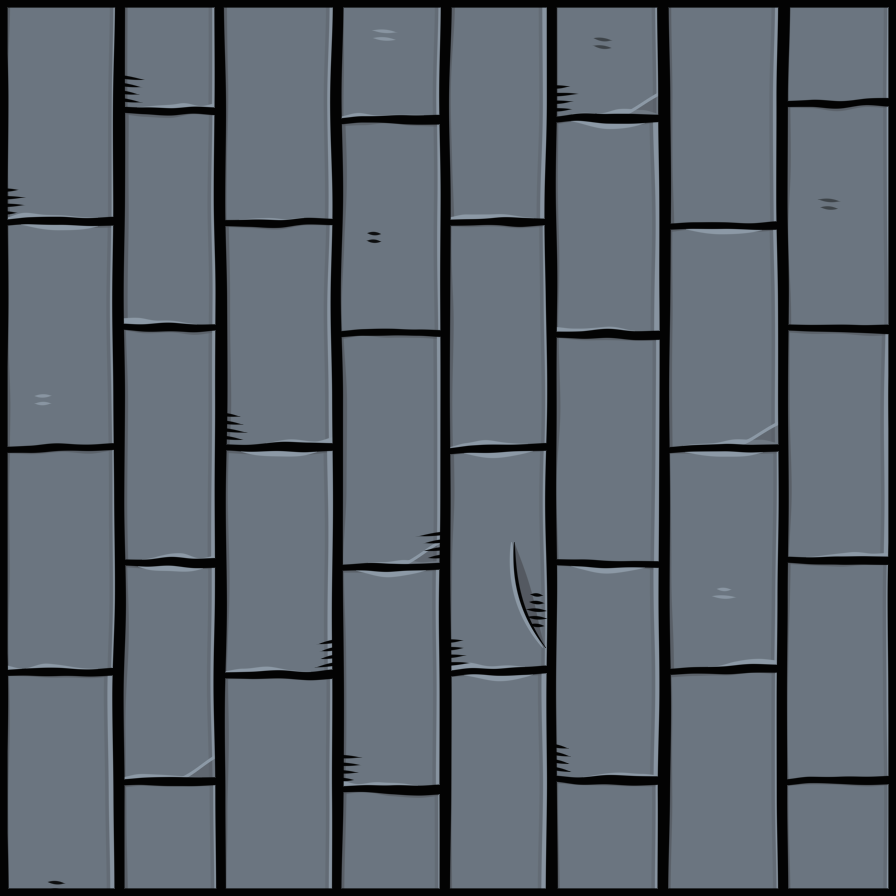
Give the GLSL for this texture, as a Shadertoy shader.

```glsl
const vec3 STONE = vec3(0.42, 0.46, 0.50);
const vec3 INK = vec3(0.01, 0.01, 0.01);
const vec3 SHADE = vec3(0.33, 0.35, 0.38);
const vec3 LIGHT = vec3(0.55, 0.60, 0.65);
const vec3 DEEP = vec3(0.22, 0.24, 0.26);

const int COLUMNS = 8;
const float ROWS = 4.0;
const float COLUMN_EDGES[9] = float[9](0.0, 0.133, 0.246, 0.376, 0.497, 0.615, 0.741, 0.874, 1.0);
const float BORDER = 0.0085;        // half widths of the ink lines
const float SEAM = 0.0052;
const float JOINT = 0.0034;
const float JOINT_JITTER = 0.020;
const float JOINT_TILT = 0.007;
const float HATCH_CHANCE = 0.30;
const float FLECK_CHANCE = 0.38;
const float CORNER_CHANCE = 0.10;
const vec2 GOUGE_TOP = vec2(0.574, 0.395);
const vec2 GOUGE_SIZE = vec2(0.035, 0.118);

float hash(vec2 p) {
    return fract(sin(dot(p, vec2(127.1, 311.7))) * 43758.5453);
}

// Smooth noise along t, one curve per seed
float noise(float t, float seed) {
    float i = floor(t), f = fract(t);
    return mix(hash(vec2(i, seed)), hash(vec2(i + 1.0, seed)), f * f * (3.0 - 2.0 * f));
}

float fill(float d) {
    float soft = max(0.75 / iResolution.y, 0.0009);
    return 1.0 - smoothstep(-soft, soft, d);
}

float seamX(int i, float y) {
    return COLUMN_EDGES[i] + 0.003 * (noise(y * 9.0, float(i) + 20.0) - 0.5);
}

// Height of joint j in a column; s runs across the brick from 0 to 1
float jointY(float column, float j, float s) {
    float odd = mod(column, 2.0);
    float y = (j - 0.5 * odd) / ROWS;
    if (y < 0.01 || y > 0.99) return y + 0.1 * sign(y - 0.5);
    vec2 id = vec2(column, j);
    y += JOINT_JITTER * (0.35 + 0.65 * odd) * (hash(id + 3.1) - 0.5);
    y += JOINT_TILT * (hash(id + 7.7) - 0.4) * (s - 0.5);
    return y + 0.003 * (noise(s * 4.0, column * 9.0 + j) - 0.5);
}

float jointHalf(float column, float j, float s) {
    return JOINT + 0.0022 * noise(s * 3.0 + 5.0, column * 5.0 + j) * smoothstep(0.0, 0.6, s);
}

// Stack of pointed horizontal strokes
float strokes(vec2 p, int count, float halfLength, float seed) {
    float mask = 0.0;
    for (int i = 0; i < count; i++) {
        float h = hash(vec2(float(i), seed));
        vec2 q = p - vec2(0.0, 0.0085 * float(i));
        float t = q.x / (halfLength * mix(0.55, 1.0, h));
        mask = max(mask, fill(abs(q.y + 0.08 * q.x) - 0.0019 * (1.0 - t * t)));
    }
    return mask;
}

void mainImage(out vec4 fragColor, in vec2 fragCoord) {
    vec2 uv = fragCoord / iResolution.xy;

    // Find the column and the brick
    int c = 0;
    for (int i = 1; i < COLUMNS; i++) if (uv.x > seamX(i, uv.y)) c = i;
    float column = float(c);
    float xl = seamX(c, uv.y), xr = seamX(c + 1, uv.y);
    float s = (uv.x - xl) / (xr - xl);
    float j = floor(uv.y * ROWS + 0.5 * mod(column, 2.0));
    if (uv.y < jointY(column, j, s)) j -= 1.0;
    else if (uv.y > jointY(column, j + 1.0, s)) j += 1.0;
    vec2 id = vec2(column, j);
    float seed = column * 13.0 + j;

    // Distances to the four sides
    float left = uv.x - xl, right = xr - uv.x;
    float below = uv.y - jointY(column, j, s);
    float above = jointY(column, j + 1.0, s) - uv.y;
    float leftHalf = c == 0 ? BORDER : SEAM + 0.0018 * noise(uv.y * 7.0, column);
    float rightHalf = c == COLUMNS - 1 ? BORDER : SEAM + 0.0018 * noise(uv.y * 7.0, column + 1.0);
    float lowHalf = jointHalf(column, j, s);
    float highHalf = jointHalf(column, j + 1.0, s);

    // Shaded left and top, lit right side
    vec3 color = STONE;
    color = mix(color, SHADE, 0.8 * fill(left - leftHalf - 0.0045 * noise(uv.y * 11.0, seed)));
    color = mix(color, SHADE, 0.7 * fill(above - highHalf - 0.003 * noise(s * 4.0, seed + 40.0)));
    float rim = mix(0.002, 0.0065, hash(id + 1.3)) * (0.6 + 0.4 * noise(uv.y * 8.0, seed + 60.0));
    color = mix(color, SHADE, 0.35 * fill(right - rightHalf - rim - 0.004));
    color = mix(color, LIGHT, 0.9 * fill(right - rightHalf - rim));

    // Worn lips beside the joints
    float rise = hash(id + 2.9) > 0.5 ? s : 1.0 - s;
    float lip = 0.0075 * step(0.25, hash(id + 5.3)) * smoothstep(0.05, 0.9, rise) * noise(s * 5.0, seed + 80.0);
    color = mix(color, LIGHT, fill(below - lowHalf - lip) * step(0.0003, lip));
    float under = step(0.72, hash(id + 9.1)) * 0.006 * (1.0 - pow(abs(s - 0.5) * 3.0, 2.0));
    color = mix(color, LIGHT, fill(above - highHalf - under) * step(0.0, under - 0.0003));

    // Broken corners
    if (hash(id + 11.7) < CORNER_CHANCE) {
        float crack = below - 0.032 * smoothstep(0.5, 1.1, s);
        color = mix(color, SHADE, 0.5 * fill(crack) * step(0.55, s));
        color = mix(color, LIGHT, fill(abs(crack) - 0.002) * step(0.5, s));
    }

    // Flecks on the face and hatching at the sides
    if (hash(id + 15.1) < FLECK_CHANCE) {
        vec2 spot = vec2(mix(0.035, 0.075, hash(id + 17.3)), mix(0.03, 0.20, hash(id + 19.9)));
        float tone = hash(id + 23.3);
        vec3 fleckColor = tone < 0.55 ? DEEP : (tone < 0.85 ? INK : LIGHT);
        color = mix(color, fleckColor, 0.9 * strokes(vec2(left, below) - spot, 2, 0.014, seed));
    }
    if (hash(id + 27.7) < HATCH_CHANCE) {
        float side = hash(id + 29.3) < 0.8 ? left : right;
        color = mix(color, INK, strokes(vec2(side - 0.004, below - 0.011), 4, 0.025, seed));
    }

    // One deep curved gouge
    float t = (GOUGE_TOP.y - uv.y) / GOUGE_SIZE.y;
    if (t > 0.0 && t < 1.0) {
        float bend = uv.x - GOUGE_TOP.x - GOUGE_SIZE.x * pow(t, 2.5);
        float belly = sin(3.14159 * t);
        color = mix(color, SHADE, fill(abs(bend - 0.007 * belly) - 0.007 * belly));
        color = mix(color, LIGHT, fill(abs(bend + 0.003) - 0.0035 * sqrt(belly)));
        color = mix(color, INK, fill(abs(bend) - 0.0019 * sqrt(belly)));
        color = mix(color, INK, strokes(uv - vec2(0.599, 0.302), 5, 0.012, 4.0) * step(0.0, bend));
    }

    // Ink lines and outer border
    float ink = min(min(left - leftHalf, right - rightHalf), min(below - lowHalf, above - highHalf));
    vec2 edge = min(uv, 1.0 - uv);
    ink = min(ink, min(edge.x, edge.y) - BORDER);
    color = mix(color, INK, fill(ink));
    fragColor = vec4(color, 1.0);
}
```
